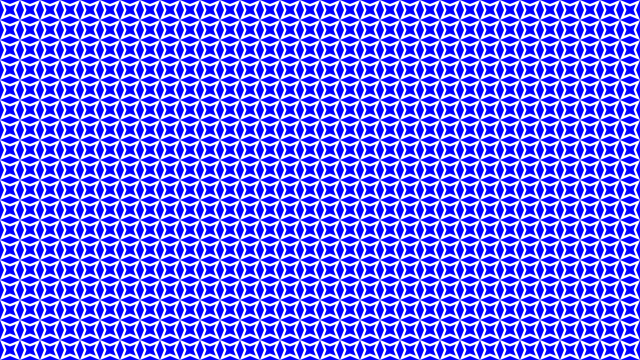
A WebGL 1 fragment shader for this pattern:

```glsl
precision highp float;
// Tiled lattice of four-pointed white star outlines on blue, with diamonds between the stars.

#define REPEATS vec2(32.0, 18.0)    // whole cells across and down
#define NOTCH 0.2                   // depth of a star's side notch, in cells
#define BAND 0.125                  // outline width along the cell axis, in cells
#define BLUE vec3(0.0, 0.0, 1.0)
#define WHITE vec3(1.0, 1.0, 1.0)
#define SAMPLES 4                   // subsamples per pixel side

uniform vec2 u_resolution;

// Depth inside a star whose tips touch the cell corners, measured along the axis.
float starDepth(vec2 cell) {
  vec2 p = abs(fract(cell) - 0.5);
  float along = max(p.x, p.y);
  float across = min(p.x, p.y);
  return 0.5 - NOTCH + 2.0 * NOTCH * across - along;
}

// Coverage of the outline between the outer star and the inner star.
float starOutline(vec2 cell, float softness) {
  float depth = starDepth(cell);
  float edge = min(depth, BAND - depth);
  return clamp(edge / softness + 0.5, 0.0, 1.0);
}

void main() {
  vec2 cellsPerPixel = REPEATS / u_resolution;
  float softness = max(cellsPerPixel.x, cellsPerPixel.y) / float(SAMPLES);

  // Average a grid of subsamples to keep the narrow tips clean.
  float coverage = 0.0;
  for (int j = 0; j < SAMPLES; j++) {
    for (int i = 0; i < SAMPLES; i++) {
      vec2 offset = (vec2(float(i), float(j)) + 0.5) / float(SAMPLES) - 0.5;
      coverage += starOutline((gl_FragCoord.xy + offset) * cellsPerPixel, softness);
    }
  }
  coverage /= float(SAMPLES * SAMPLES);

  gl_FragColor = vec4(mix(BLUE, WHITE, coverage), 1.0);
}
```
